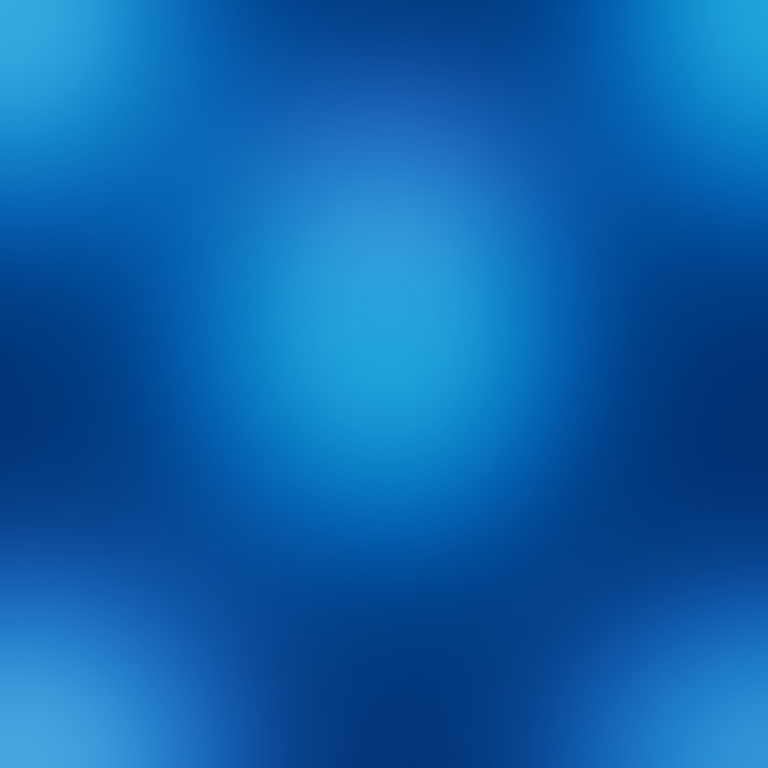
Write a Shadertoy shader that draws this background.

```glsl
const vec3 NAVY = vec3(0.0, 0.18, 0.43);
const vec3 DEEP = vec3(0.0, 0.265, 0.555);
const vec3 COBALT = vec3(0.015, 0.38, 0.70);
const vec3 AZURE = vec3(0.04, 0.51, 0.785);
const vec3 CYAN = vec3(0.13, 0.65, 0.86);
const vec3 VIOLET_TINT = vec3(0.13, 0.0, 0.02);

// Elliptical distance with separate radii: x = left, y = right, z = down, w = up
float ovalDistance(vec2 p, vec2 center, vec4 radii) {
    vec2 d = p - center;
    vec2 radius = vec2(d.x < 0.0 ? radii.x : radii.y,
                       d.y < 0.0 ? radii.z : radii.w);
    return length(d / radius);
}

float softGlow(float distanceRatio, float falloff) {
    return exp(-pow(distanceRatio, falloff));
}

float cornerGlow(vec2 p, vec2 center, vec2 radius) {
    return softGlow(length((p - center) / radius), 2.4);
}

// Piecewise ramp from shadow to highlight
vec3 blueRamp(float light) {
    float t = clamp(light, 0.0, 1.1) * 4.0;
    vec3 color = mix(NAVY, DEEP, clamp(t, 0.0, 1.0));
    color = mix(color, COBALT, clamp(t - 1.0, 0.0, 1.0));
    color = mix(color, AZURE, clamp(t - 2.0, 0.0, 1.0));
    return mix(color, CYAN, clamp(t - 3.0, 0.0, 1.4));
}

// Faint woven texture made from rotated waves
float layeredWaves(vec2 p) {
    float sum = 0.0;
    float weight = 0.5;
    for (int i = 0; i < 4; i++) {
        p = mat2(0.8, 0.6, -0.6, 0.8) * p * 1.7;
        sum += weight * sin(p.x + 1.5 * sin(p.y)) * sin(p.y);
        weight *= 0.6;
    }
    return sum;
}

void mainImage(out vec4 fragColor, in vec2 fragCoord) {
    vec2 uv = fragCoord / iResolution.xy;

    // Central orb and four corner lights
    float orb = ovalDistance(uv, vec2(0.505, 0.57), vec4(0.29, 0.265, 0.30, 0.337));
    float lowerLeft = cornerGlow(uv, vec2(0.02, 0.0), vec2(0.31, 0.28));
    float lowerRight = cornerGlow(uv, vec2(1.02, 0.0), vec2(0.31, 0.25));
    float upperLeft = cornerGlow(uv, vec2(0.0, 1.0), vec2(0.28, 0.31));
    float upperRight = cornerGlow(uv, vec2(1.02, 1.0), vec2(0.255, 0.30));
    float light = 0.98 * softGlow(orb, 2.4) + 0.99 * lowerLeft
                + 0.88 * lowerRight + 1.02 * upperLeft + 0.98 * upperRight;

    // Pale violet above the orb and across the lower corners
    float violetAmount = 0.85 * cornerGlow(uv, vec2(0.51, 0.77), vec2(0.20, 0.16))
                       + 1.15 * lowerLeft + 0.8 * lowerRight
                       + 0.5 * upperLeft * upperLeft;

    // Subtle concentric rings and surface grain
    float core = ovalDistance(uv, vec2(0.505, 0.60), vec4(0.12, 0.12, 0.16, 0.16));
    float rings = 0.006 * sin(core * 20.0) * softGlow(core, 2.0);
    float grain = 0.004 * layeredWaves(uv * 55.0);

    vec3 color = blueRamp(light + rings + grain) + VIOLET_TINT * violetAmount;
    fragColor = vec4(clamp(color, 0.0, 1.0), 1.0);
}
```
